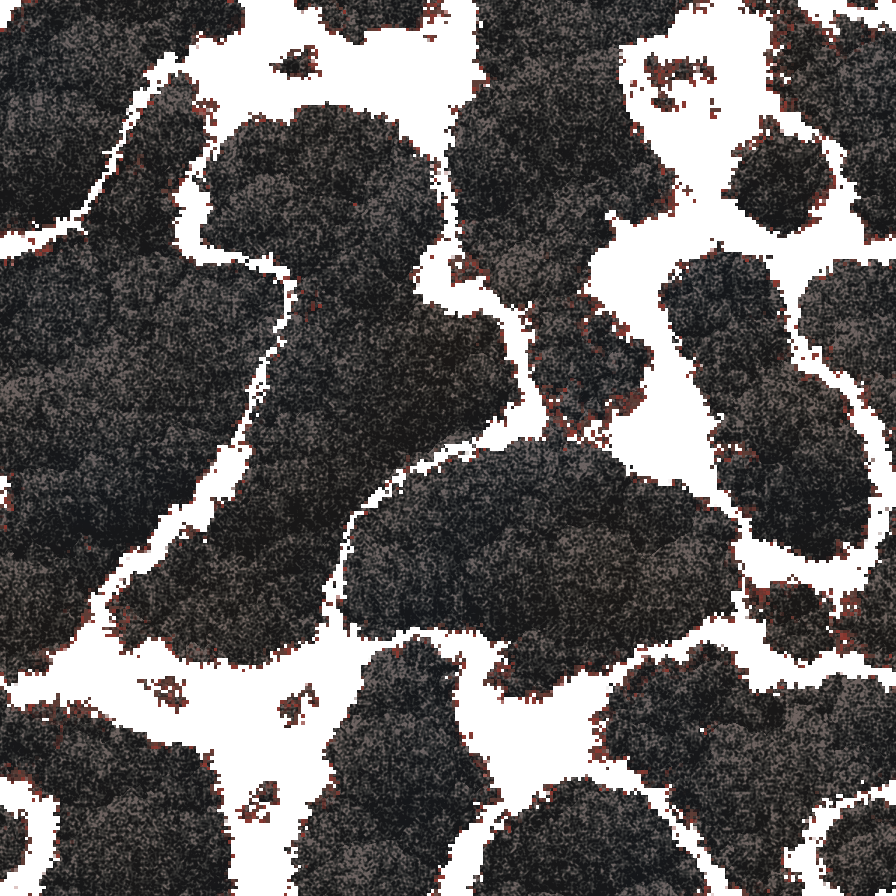
This texture is drawn by a three.js fragment shader. Its source:

```glsl
// Charred, cauliflower-like crust broken by winding white channels.
// Domes of four sizes are scattered on wrapping grids, kept clear of the zero
// lines of a wrapping noise, then shaded with creases, grain and a rusty rim.
varying vec2 vUv;

const vec3 WHITE = vec3(1.0);
const vec3 CHARCOAL = vec3(0.09, 0.09, 0.095);
const vec3 ASH = vec3(0.205, 0.205, 0.20);
const vec3 DUST = vec3(0.43, 0.39, 0.38);
const vec3 BROWN = vec3(0.37, 0.24, 0.21);
const vec3 RUST = vec3(0.54, 0.22, 0.19);
const float CHANNEL_HALF_WIDTH = 0.010;
const float DOME_CLEARANCE = 0.015;
const float EDGE_CELLS = 256.0;

// delta: offset on the top dome, level: its stacking height, gap: lead over
// the next dome, height: rise above the ground (zero on bare ground)
struct Crust { vec2 delta; float level; float gap; float height; };

vec2 hash2(vec2 p) {
  vec3 q = fract(p.xyx * vec3(0.1031, 0.1030, 0.0973));
  q += dot(q, q.yzx + 33.33);
  return fract((q.xx + q.yz) * q.zy);
}

// Gradient noise that repeats after a whole number of cells
float corner(vec2 cell, vec2 offset, float cells) {
  return dot(hash2(mod(cell, cells) + cells * 3.0) * 2.0 - 1.0, offset);
}

float noise(vec2 p, float cells) {
  vec2 i = floor(p * cells);
  vec2 f = fract(p * cells);
  vec2 u = f * f * f * (f * (f * 6.0 - 15.0) + 10.0);
  vec2 e = vec2(1.0, 0.0);
  float low = mix(corner(i, f, cells), corner(i + e, f - e, cells), u.x);
  float high = mix(corner(i + e.yx, f - e.yx, cells),
                   corner(i + 1.0, f - 1.0, cells), u.x);
  return 1.3 * mix(low, high, u.y);
}

// Approximate distance to the middle of the nearest channel
float channelDistance(vec2 p) {
  return abs(noise(p, 4.0) + 0.4 * noise(p + 0.37, 7.0)) / 4.0;
}

vec2 roughen(vec2 p) {
  vec2 coarse = vec2(noise(p, 28.0), noise(p + 0.51, 28.0));
  vec2 fine = vec2(noise(p, 80.0), noise(p + 0.23, 80.0));
  return p + 0.014 * coarse + 0.010 * fine;
}

// Adds one size of domes
void addDomes(inout Crust top, vec2 p, float cells) {
  vec2 home = floor(p * cells);
  float maxRadius = 0.9 / cells;
  for (int y = -1; y <= 1; y++) {
    for (int x = -1; x <= 1; x++) {
      vec2 cell = home + vec2(float(x), float(y));
      vec2 key = mod(cell, cells) + cells * 1.7;
      vec2 offset = p - (cell + 0.1 + 0.8 * hash2(key)) / cells;
      if (dot(offset, offset) > maxRadius * maxRadius) continue;
      vec2 vary = hash2(key + 57.0);
      float room = channelDistance(p - offset) - DOME_CLEARANCE;
      room += 0.010 * (vary.y - 0.5);
      float radius = min(maxRadius * mix(0.65, 1.0, vary.x), room);
      if (radius < 0.35 * maxRadius) continue;
      vec2 delta = offset / radius;
      float dome = 1.0 - dot(delta, delta);
      if (dome <= 0.0) continue;
      float height = radius * sqrt(dome);
      float level = 0.6 * height + 0.018 * vary.y;
      top.height = max(top.height, height);
      top.gap = min(top.gap, abs(level - top.level));
      if (level > top.level) {
        top.gap = level - top.level;
        top.delta = delta;
        top.level = level;
      }
    }
  }
}

Crust crust(vec2 p) {
  Crust top = Crust(vec2(0.0), 0.0, 1.0, 0.0);
  float cells = 10.0;
  for (int i = 0; i < 4; i++) {
    addDomes(top, p, cells);
    cells = floor(cells * 1.8);
  }
  // Keep the channels open where domes bulge over them
  float bank = 3.0 * (channelDistance(p) - CHANNEL_HALF_WIDTH);
  top.height = clamp(bank, 0.0, top.height);
  return top;
}

// Dark stone lit from above, with creases and wrapping grain
vec3 stone(vec2 p, Crust top) {
  float grain = 0.35 * noise(p, 56.0) + 0.55 * noise(p, 128.0) + 0.95 * noise(p, 300.0);
  float light = dot(top.delta, vec2(-0.25, 0.9));
  float crease = 1.0 - smoothstep(0.0, 0.004, top.gap);
  float tone = 0.46 + 0.27 * light + 0.85 * grain - 0.22 * crease;
  tone += 0.3 * noise(p + 0.17, 6.0);
  vec3 color = mix(CHARCOAL, ASH, smoothstep(0.15, 0.6, tone));
  color = mix(color, DUST, smoothstep(0.52, 0.95, tone));
  return color + 0.02 * noise(p + 0.6, 5.0) * vec3(1.0, 0.0, -1.0);
}

void main() {
  // Crumbly outline on a fine grid
  vec2 edgeCell = mod(floor(vUv * EDGE_CELLS), EDGE_CELLS);
  vec2 speck = hash2(edgeCell + 11.0);
  vec2 edgePoint = (edgeCell + 0.5) / EDGE_CELLS;
  float height = crust(roughen(edgePoint) + 0.008 * (speck - 0.5)).height;

  // Domes, rusty rim, then the white ground
  vec3 color = stone(vUv, crust(roughen(vUv)));
  float rim = 1.0 - smoothstep(0.005, 0.011, height + 0.004 * (speck.x - 0.5));
  vec3 rimColor = mix(BROWN, RUST, smoothstep(0.4, 0.8, speck.y));
  color = mix(color, rimColor, rim);
  color = mix(WHITE, color, smoothstep(0.0, 0.002, height));
  gl_FragColor = vec4(color, 1.0);
}
```
